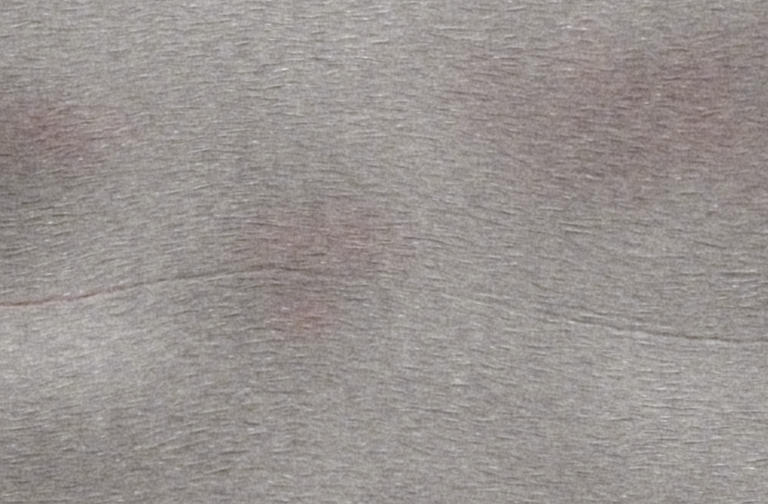
Write a Shadertoy shader that draws this texture.

```glsl
// Close view of pale, finely creased skin in soft grey light.
// Broad tonal patches and blushes carry short lit creases that follow
// an arched fold; layered gradient noise adds mottling and fine grain.

const vec3 SKIN = vec3(0.607, 0.587, 0.582);
const vec3 SHADE_RESPONSE = vec3(1.0, 1.05, 1.08);
const vec3 BLUSH = vec3(0.022, -0.022, -0.016);
const vec3 OLIVE = vec3(0.004, 0.005, -0.010);

// Integer hash: two random values in 0..1 for a lattice cell.
vec2 hash2(vec2 cell, float seed) {
    uvec2 u = uvec2(ivec2(cell) + ivec2(4096)) * uvec2(1597334673u, 3812015801u);
    uint n = (u.x ^ u.y ^ (uint(seed) * 2798796415u)) * 1597334673u;
    n = (n ^ (n >> 15u)) * 2246822519u;
    n ^= n >> 13u;
    return vec2(n & 65535u, n >> 16u) / 65535.0;
}

float cornerSlope(vec2 cell, vec2 offset, float seed) {
    float angle = 6.28318 * hash2(cell, seed).x;
    return dot(vec2(cos(angle), sin(angle)), offset);
}

float gradientNoise(vec2 p, float seed) {
    vec2 c = floor(p), f = p - c;
    vec2 w = f * f * f * (f * (f * 6.0 - 15.0) + 10.0);
    vec2 e = vec2(1.0, 0.0);
    float low = mix(cornerSlope(c, f, seed), cornerSlope(c + e, f - e, seed), w.x);
    float high = mix(cornerSlope(c + e.yx, f - e.yx, seed),
                     cornerSlope(c + 1.0, f - 1.0, seed), w.x);
    return mix(low, high, w.y);
}

float fbm(vec2 p, float seed) {
    float sum = 0.0, gain = 1.0;
    for (int i = 0; i < 4; i++) {
        sum += gain * gradientNoise(p, seed + float(i));
        p = p * 2.03 + 7.3;
        gain *= 0.5;
    }
    return sum;
}

float blob(vec2 p, vec2 centre, vec2 radius) {
    vec2 d = (p - centre) / radius;
    return exp(-dot(d, d));
}

float bell(float x, float width) {
    return exp(-x * x / (width * width));
}

// Height of the main fold across the canvas.
float foldHeight(float x) {
    return 0.395 + 0.07 * smoothstep(0.0, 0.5, x) - 0.14 * smoothstep(0.5, 1.5, x);
}

// Scattered short creases: a lit lip above a thin shadow.
float creases(vec2 p, vec2 cellSize, float seed) {
    vec2 home = floor(p / cellSize);
    float sum = 0.0;
    for (int j = -1; j <= 1; j++) {
        for (int i = -1; i <= 1; i++) {
            vec2 cell = home + vec2(i, j);
            vec2 jitter = hash2(cell, seed), kind = hash2(cell, seed + 1.0);
            vec2 d = p - (cell + 0.15 + 0.7 * jitter) * cellSize;
            float reach = cellSize.x * mix(0.25, 0.65, kind.x);
            d.y -= d.x * (kind.y - 0.5) * 0.3 + 2.0 * (jitter.x - 0.5) * d.x * d.x;
            float along = 1.0 - smoothstep(0.3, 1.0, abs(d.x) / reach);
            float lip = mix(0.25, 1.0, kind.y * kind.y) * bell(d.y - 0.0020, 0.0024);
            float shadow = mix(0.4, 0.9, kind.x) * bell(d.y + 0.0024, 0.0028);
            sum += along * (lip - shadow);
        }
    }
    return sum;
}

// Small glints where the skin catches the light.
float glints(vec2 p, vec2 cellSize, float seed) {
    vec2 cell = floor(p / cellSize);
    vec2 centre = (cell + 0.3 + 0.4 * hash2(cell, seed)) * cellSize;
    float strength = smoothstep(0.72, 1.0, hash2(cell, seed + 1.0).x);
    return strength * blob(p, centre, vec2(0.0055, 0.0022));
}

// Long fold: shadow above a soft lit edge.
float foldShade(float d) {
    return 0.5 * bell(d + 0.007, 0.006) - bell(d, 0.0042);
}

// Broad light and dark areas of the body surface.
float broadTone(vec2 p) {
    float tone = 0.045 * fbm(p * 3.0, 20.0);
    tone -= 0.115 * blob(p, vec2(-0.02, 0.66), vec2(0.24, 0.17));
    tone -= 0.055 * blob(p, vec2(1.40, 0.74), vec2(0.40, 0.20));
    tone -= 0.050 * blob(p, vec2(0.60, 0.46), vec2(0.18, 0.15));
    tone -= 0.060 * blob(p, vec2(0.10, 0.06), vec2(0.30, 0.12));
    tone += 0.055 * blob(p, vec2(0.55, 0.97), vec2(0.55, 0.18));
    tone += 0.055 * blob(p, vec2(0.12, 0.31), vec2(0.26, 0.12));
    tone += 0.040 * blob(p, vec2(1.36, 0.25), vec2(0.36, 0.12));
    return tone + 0.030 * blob(p, vec2(0.30, 0.57), vec2(0.24, 0.10));
}

float blushAmount(vec2 p) {
    float spots = blob(p, vec2(0.64, 0.52), vec2(0.15, 0.07));
    spots += 1.2 * blob(p, vec2(0.60, 0.37), vec2(0.055, 0.045));
    spots += 0.9 * blob(p, vec2(0.10, 0.74), vec2(0.15, 0.07));
    spots += 0.7 * blob(p, vec2(1.32, 0.78), vec2(0.42, 0.18));
    return spots * (0.8 + 0.8 * fbm(p * 9.0, 30.0));
}

void mainImage(out vec4 fragColor, in vec2 fragCoord) {
    vec2 p = fragCoord / iResolution.y;
    float fold = foldHeight(p.x);

    // Bend the crease field along the fold, with a slight wander.
    vec2 q = p;
    q.y -= (fold - 0.4) * bell(p.y - 0.4, 0.45);
    q.y += 0.008 * gradientNoise(p * vec2(9.0, 12.0), 3.0);

    // Surface relief and grain.
    float relief = 0.75 + 0.7 * gradientNoise(p * 5.0, 8.0);
    float tone = broadTone(p);
    tone += 0.095 * relief * creases(q, vec2(0.052, 0.018), 40.0);
    tone += 0.055 * creases(q + 0.31, vec2(0.031, 0.013), 50.0);
    tone += 0.17 * relief * glints(q, vec2(0.037, 0.016), 60.0);
    tone += 0.075 * gradientNoise(q * vec2(28.0, 75.0), 10.0);
    tone += 0.060 * gradientNoise(p * vec2(85.0, 105.0), 11.0);
    tone += 0.075 * gradientNoise(p * 165.0, 12.0);

    // Main fold and its faint upper companion on the right.
    float wander = 0.008 * gradientNoise(p * vec2(14.0, 3.0), 14.0);
    float mainMask = 1.0 - 0.75 * bell(p.x - 0.78, 0.24);
    float sideMask = smoothstep(0.85, 1.0, p.x) * (1.0 - smoothstep(1.25, 1.5, p.x));
    tone += 0.10 * mainMask * foldShade(p.y - fold + wander);
    tone += 0.06 * sideMask * foldShade(p.y - fold - 0.022 - wander);

    // Colour: blushes, faint olive drift, then shading.
    float pink = blushAmount(p) + 0.7 * bell(p.y - fold, 0.012) * (1.0 - smoothstep(0.1, 0.35, p.x));
    vec3 color = SKIN + SHADE_RESPONSE * tone + BLUSH * pink;
    color += OLIVE * (0.4 + 2.0 * gradientNoise(p * 24.0, 16.0));
    fragColor = vec4(clamp(color, 0.0, 1.0), 1.0);
}
```
